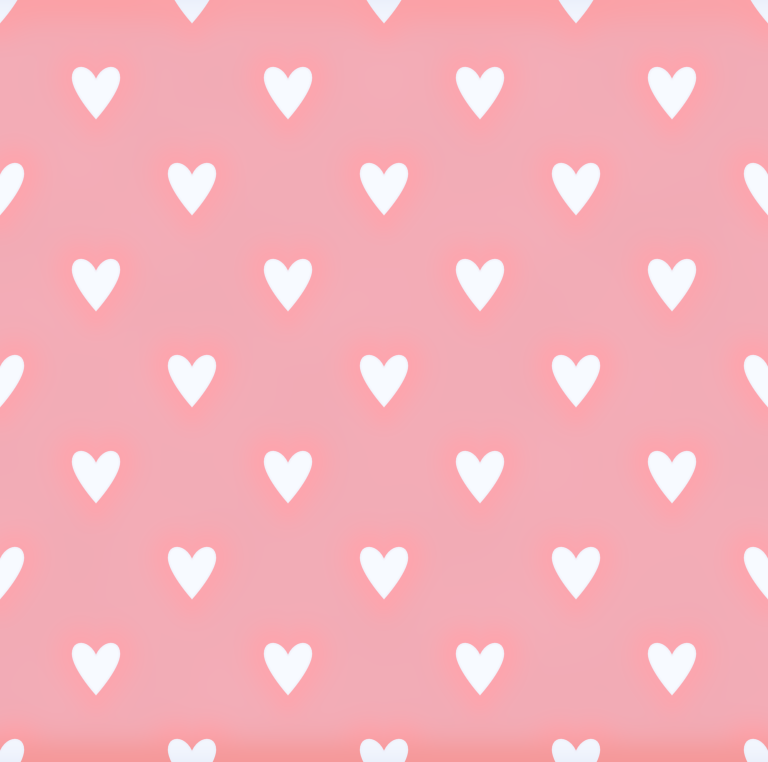
A Shadertoy shader for this pattern:

```glsl
// Staggered rows of slim white hearts with a soft rosy glow on a pink ground.

const float COLUMNS = 4.0;                    // repeats across the canvas
const vec2  HEART_TIP = vec2(0.5, 0.622);     // tip within a repeat, measured downward
const float HEART_HALF_WIDTH = 0.126;         // in repeats
const int   CURVE_STEPS = 12;
const float GLOW_REACH = 0.105;               // in repeats
const float GLOW_STRENGTH = 0.85;
const float TOP_BAND = 0.15;                  // depth of the warm edge bands, in repeats
const float BOTTOM_BAND = 0.13;
const vec3  GROUND = vec3(0.950, 0.674, 0.714);
const vec3  GLOW = vec3(0.995, 0.645, 0.678);
const vec3  TOP_TINT = vec3(0.985, 0.630, 0.650);
const vec3  BOTTOM_TINT = vec3(0.960, 0.600, 0.605);
const vec3  HEART = vec3(0.970, 0.982, 1.000);
const vec3  HEART_RIM = vec3(0.940, 0.935, 0.975);
const vec3  HEART_SHADE = vec3(0.910, 0.930, 0.980);

float hash(vec2 p) {
    p = fract(p * vec2(0.1031, 0.1137));
    p += dot(p, p.yx + 33.33);
    return fract((p.x + p.y) * p.x * 37.0);
}

float noise(vec2 p) {
    vec2 i = floor(p), f = fract(p);
    f = f * f * (3.0 - 2.0 * f);
    return mix(mix(hash(i), hash(i + vec2(1, 0)), f.x),
               mix(hash(i + vec2(0, 1)), hash(i + vec2(1, 1)), f.x), f.y);
}

vec2 bezier(vec2 a, vec2 b, vec2 c, vec2 d, float t) {
    float s = 1.0 - t;
    return s * s * s * a + 3.0 * s * t * (s * b + t * c) + t * t * t * d;
}

// Right half of the outline: t in 0..1 is the flank, 1..2 the lobe.
vec2 heartOutline(float t) {
    vec2 side = vec2(1.0, 1.72);
    return t < 1.0
        ? bezier(vec2(0.0), vec2(0.4, 0.45), vec2(1.0, 1.25), side, t)
        : bezier(side, vec2(1.0, 2.33), vec2(0.3, 2.33), vec2(0.0, 1.69), t - 1.0);
}

// Signed distance to a heart of half width 1 with its tip at the origin.
float heartDistance(vec2 p) {
    p.x = abs(p.x);
    float nearest = 1e5, side = 1.0;
    vec2 a = heartOutline(0.0);
    for (int i = 1; i <= 2 * CURVE_STEPS; i++) {
        vec2 b = heartOutline(float(i) / float(CURVE_STEPS));
        vec2 edge = b - a, rel = p - a;
        vec2 gap = rel - edge * clamp(dot(rel, edge) / dot(edge, edge), 0.0, 1.0);
        nearest = min(nearest, dot(gap, gap));
        // Each crossing to the right flips inside and outside.
        if ((a.y > p.y) != (b.y > p.y) && rel.x < edge.x * rel.y / edge.y) side = -side;
        a = b;
    }
    return side * sqrt(nearest);
}

void mainImage(out vec4 fragColor, in vec2 fragCoord) {
    float pixel = COLUMNS / iResolution.x;
    vec2 p = vec2(fragCoord.x, iResolution.y - fragCoord.y) * pixel;
    float height = iResolution.y * pixel;

    // Two interleaved grids, half a repeat apart
    float d = 1e5;
    vec2 heartId = vec2(0.0);
    for (int i = 0; i < 2; i++) {
        vec2 q = p + 0.5 * float(i);
        q.y -= HEART_TIP.y - 0.63;
        vec2 local = fract(q) - vec2(HEART_TIP.x, 0.63);
        float candidate = heartDistance(vec2(local.x, -local.y) / HEART_HALF_WIDTH) * HEART_HALF_WIDTH;
        if (candidate < d) {
            d = candidate;
            heartId = floor(q) + 17.0 * float(i);
        }
    }

    // Ground with uneven warm bands along the top and bottom
    vec3 color = GROUND + 0.008 * (noise(p * 2.5) - 0.5);
    float reach = max(d, 0.0) / GLOW_REACH;
    float strength = GLOW_STRENGTH * mix(0.9, 1.1, hash(heartId));
    color = mix(color, GLOW, strength * exp(-reach * reach));
    float patchy = mix(0.65, 1.0, noise(vec2(p.x * 1.7, 4.0)));
    float topDepth = p.y / TOP_BAND, bottomDepth = (height - p.y) / BOTTOM_BAND;
    color = mix(color, TOP_TINT, patchy * exp(-topDepth * topDepth));
    color = mix(color, BOTTOM_TINT, exp(-bottomDepth * bottomDepth));

    // Hearts, faintly lavender at the rim and cooler by the canvas edges
    vec3 fill = mix(HEART, HEART_RIM, 0.7 * smoothstep(-0.016, 0.0, d));
    float edgeShade = exp(-min(topDepth, bottomDepth) * 1.2);
    fill = mix(fill, HEART_SHADE, 0.8 * edgeShade);
    color = mix(color, fill, smoothstep(0.75 * pixel, -0.75 * pixel, d));

    fragColor = vec4(color, 1.0);
}
```
